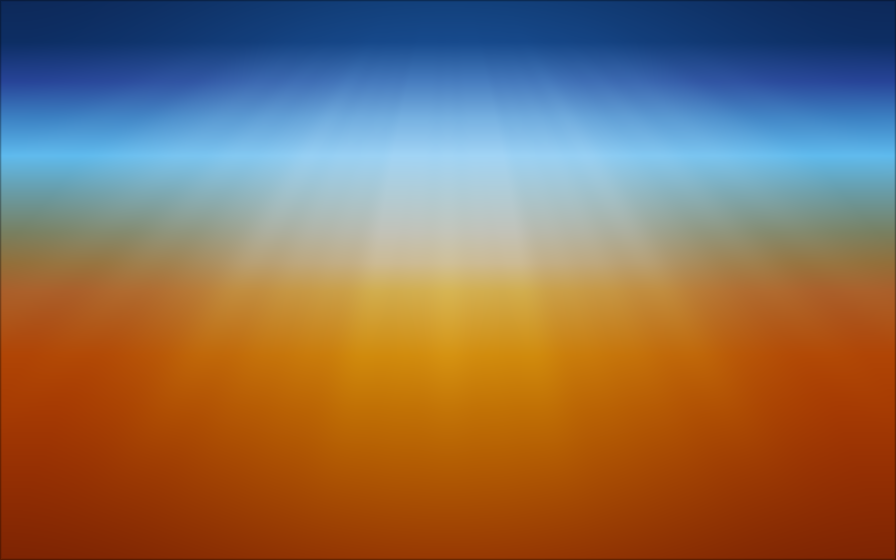
This background is drawn by a Shadertoy shader. Its source:

```glsl
// Draws a blue sky fading into a warm amber ground, lit by soft rays fanning from above.

const int STOPS = 13;

// Heights of the colour stops, bottom to top
const float HEIGHTS[STOPS] = float[](
    0.0, 0.167, 0.27, 0.365, 0.48, 0.53, 0.585,
    0.656, 0.722, 0.79, 0.854, 0.925, 1.0);

// Colours along the bright central axis
const vec3 AXIS_COLORS[STOPS] = vec3[](
    vec3(0.59, 0.22, 0.01), vec3(0.70, 0.36, 0.01), vec3(0.76, 0.45, 0.02),
    vec3(0.82, 0.55, 0.05), vec3(0.82, 0.68, 0.31), vec3(0.80, 0.73, 0.58),
    vec3(0.76, 0.76, 0.72), vec3(0.69, 0.80, 0.84), vec3(0.63, 0.83, 0.96),
    vec3(0.46, 0.69, 0.88), vec3(0.28, 0.49, 0.75), vec3(0.09, 0.29, 0.55),
    vec3(0.07, 0.25, 0.48));

// Colours along the dim left and right sides
const vec3 SIDE_COLORS[STOPS] = vec3[](
    vec3(0.49, 0.14, 0.01), vec3(0.59, 0.19, 0.01), vec3(0.65, 0.23, 0.01),
    vec3(0.69, 0.27, 0.02), vec3(0.66, 0.36, 0.16), vec3(0.57, 0.43, 0.22),
    vec3(0.47, 0.50, 0.38), vec3(0.41, 0.61, 0.65), vec3(0.37, 0.73, 0.93),
    vec3(0.23, 0.50, 0.76), vec3(0.15, 0.26, 0.59), vec3(0.05, 0.18, 0.39),
    vec3(0.05, 0.16, 0.35));

// Walks up the stops, blending from one colour to the next
vec3 gradient(vec3 colors[STOPS], float height) {
    vec3 color = colors[0];
    for (int i = 1; i < STOPS; i++) {
        float blend = (height - HEIGHTS[i - 1]) / (HEIGHTS[i] - HEIGHTS[i - 1]);
        color = mix(color, colors[i], clamp(blend, 0.0, 1.0));
    }
    return color;
}

// Layered sines over the angle around the light source
float rayPattern(vec2 offset) {
    float angle = atan(abs(offset.x), -offset.y);
    return 0.5 * sin(angle * 19.0 - 1.5)
         + 0.3 * sin(angle * 37.0 + 1.0)
         + 0.2 * sin(angle * 61.0 + 2.0);
}

// Narrow glow on the vertical axis, strongest at a given height
float centralBeam(vec2 offset, float width, float reach) {
    vec2 scaled = offset / vec2(width, reach);
    return exp(-dot(scaled, scaled));
}

// Thin dark rim along the canvas border
float rim(vec2 uv, float aspect, float width) {
    vec2 border = min(uv, 1.0 - uv) * vec2(aspect, 1.0);
    return 1.0 - smoothstep(0.0, width, min(border.x, border.y));
}

void mainImage(out vec4 fragColor, in vec2 fragCoord) {
    vec2 uv = fragCoord / iResolution.xy;
    float aspect = iResolution.x / iResolution.y;
    vec2 point = vec2((uv.x - 0.5) * aspect, uv.y);

    // Broad sideways falloff, modulated by the rays
    float light = 0.5 + 0.5 * cos(6.2832 * (uv.x - 0.5));
    float rayFade = smoothstep(0.0, 0.35, uv.y) * smoothstep(1.0, 0.8, uv.y);
    light += 0.07 * rayFade * rayPattern(point - vec2(0.0, 1.17));

    vec3 color = mix(gradient(SIDE_COLORS, uv.y),
                     gradient(AXIS_COLORS, uv.y), clamp(light, 0.0, 1.0));

    // Golden beam and border shading
    color += vec3(0.02, 0.03, 0.02) * centralBeam(point - vec2(0.0, 0.44), 0.05, 0.16);
    color *= 1.0 - 0.35 * rim(uv, aspect, 0.004);

    fragColor = vec4(color, 1.0);
}
```
